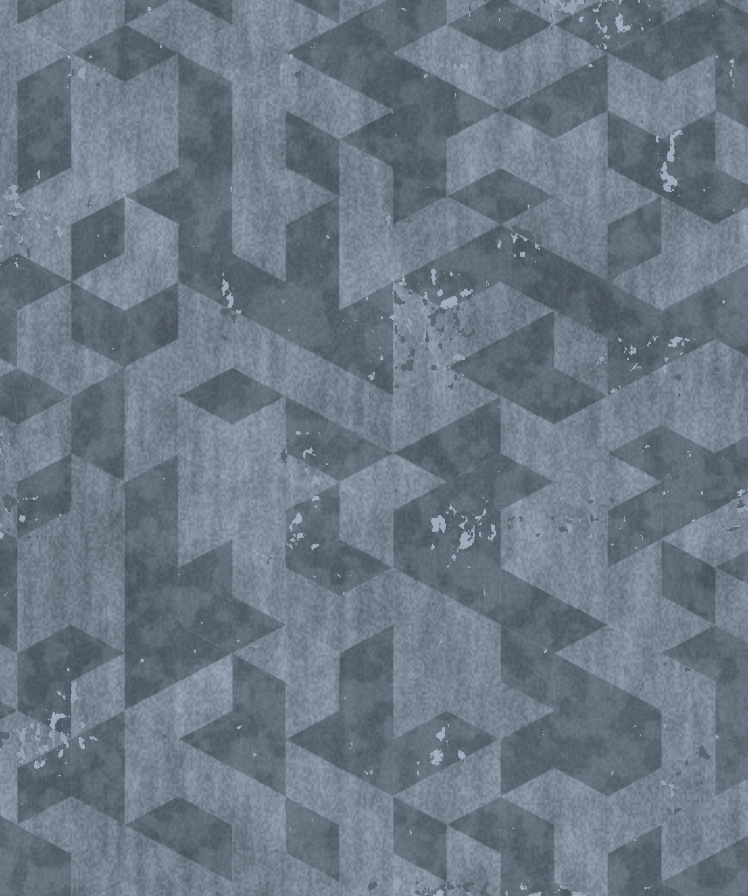
This pattern is drawn by a Shadertoy shader. Its source:

```glsl
// Worn blue-grey wall covering: random wedges of hexagons on a triangle lattice.

float hash(vec2 p) {
    vec3 q = fract(p.xyx * vec3(0.1031, 0.1030, 0.0973));
    q += dot(q, q.yzx + 33.33);
    return fract((q.x + q.y) * q.z);
}

float noise(vec2 p) {
    vec2 i = floor(p), f = fract(p);
    f = f * f * (3.0 - 2.0 * f);
    return mix(mix(hash(i), hash(i + vec2(1, 0)), f.x),
               mix(hash(i + vec2(0, 1)), hash(i + vec2(1, 1)), f.x), f.y);
}

float fbm(vec2 p) {
    float sum = 0.0, amp = 0.533;
    for (int i = 0; i < 4; i++) {
        sum += amp * noise(p);
        p = p * 2.03 + 17.3;
        amp *= 0.5;
    }
    return sum;
}

// x: 1 inside a dark wedge, y: random tone of the wedge
vec2 wedge(vec2 p) {
    // Skewed coordinates with lattice vertices at the integers
    vec2 g = (p - vec2(0.0195, 0.7174)) / vec2(0.0599, 0.0638);
    vec2 lattice = vec2(g.x, g.y - 0.5 * g.x);
    vec2 cell = floor(lattice), f = lattice - cell;

    // Every third vertex is the centre of a hexagon
    float kind = mod(cell.x - cell.y + 0.5, 3.0);
    vec2 corner = kind < 1.0 ? vec2(step(1.0, f.x + f.y))
                : kind < 2.0 ? vec2(0, 1) : vec2(1, 0);
    vec2 hexagon = cell + corner;
    vec2 d = lattice - hexagon;

    // Two to four neighbouring triangles of the six are dark
    float angle = atan(d.y + 0.5 * d.x, d.x * 0.866);
    float sector = floor(angle / 1.047198 - 0.5);
    float start = floor(6.0 * hash(hexagon + 71.0));
    float count = 2.0 + floor(2.25 * hash(hexagon + 137.0));
    float dark = 1.0 - step(count - 0.5, mod(sector - start + 12.0, 6.0));
    return vec2(dark, hash(hexagon + 211.0 + 40.0 * dark));
}

void mainImage(out vec4 fragColor, in vec2 fragCoord) {
    vec2 p = fragCoord / iResolution.y;

    // Smoothed shapes; the spread of the samples marks the seams
    vec2 shape = vec2(0);
    float square = 0.0;
    for (int i = 0; i < 9; i++) {
        vec2 s = wedge(p + 0.0007 * (vec2(i % 3, i / 3) - 1.0));
        shape += s / 9.0;
        square += s.y * s.y / 9.0;
    }
    float seam = smoothstep(0.0, 0.03, square - shape.y * shape.y);

    // Cloth grain, vertical streaks and mottling
    float grain = noise(p * vec2(430, 340)) - 0.5;
    float streak = fbm(p * vec2(95, 15)) - 0.5;
    float blotch = fbm(p * 9.0 + 40.0) - 0.5;
    float mottle = smoothstep(0.38, 0.62, fbm(p * 48.0 + 9.0)) - 0.5;
    float pale = 0.75 + 0.7 * streak + 0.55 * blotch + 0.48 * grain
               + 0.12 * mottle + 0.16 * (shape.y - 0.5);
    float deep = 0.21 + 0.27 * mottle + 0.25 * grain + 0.35 * blotch
               + 0.25 * streak + 0.1 * (shape.y - 0.5);
    float tone = mix(pale, deep, shape.x);
    tone += 0.16 * seam * smoothstep(0.2, 0.6, noise(p * 60.0));

    // Chipped flakes in scattered clusters
    float cluster = smoothstep(0.68, 0.95, noise(p * 12.0 + 5.0));
    float flake = smoothstep(0.0, 0.06, fbm(p * vec2(120, 95)) - mix(0.82, 0.6, cluster));
    float chip = step(0.6, noise(p * 45.0 + 80.0));
    float flakeTone = mix(mix(0.08, 1.35, chip), 1.65, shape.x);
    tone = mix(tone, flakeTone, 0.85 * flake);

    fragColor = vec4(mix(vec3(0.32, 0.36, 0.40), vec3(0.53, 0.58, 0.64), tone), 1.0);
}
```
